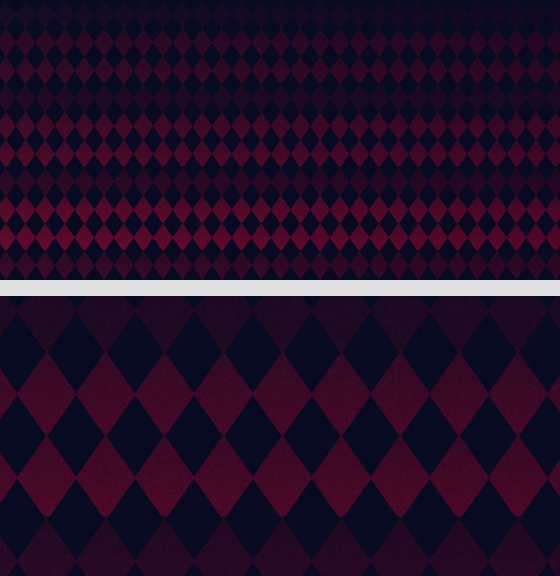
Top, the full canvas; bottom, a detail of the centre.
Give the GLSL for this pattern, as a Shadertoy shader.

```glsl
const vec2 GRID = vec2(28.52, 10.05);
const vec2 GRID_SHIFT = vec2(0.30, 0.025);
const float BAND_COUNT = 10.08;
const vec3 NAVY = vec3(0.027, 0.039, 0.125);
const vec3 CRIMSON = vec3(0.42, 0.03, 0.165);

float hash21(vec2 p) {
    vec3 q = fract(vec3(p.xyx) * 0.1031);
    q += dot(q, q.yzx + 33.33);
    return fract((q.x + q.y) * q.z);
}

// Antialiased coverage of touching diamonds, centred in each cell
float diamondMask(vec2 cell, float halfSize, float edge) {
    vec2 p = abs(fract(cell) - 0.5);
    return 1.0 - smoothstep(-edge, edge, p.x + p.y - halfSize);
}

// Each band brightens downwards; every third band is dim
float bandGlow(float depth) {
    float y = max(depth, 0.0) * BAND_COUNT;
    float band = min(floor(y), 9.0);
    float strength = 0.27 + 0.063 * band;
    float dimming = mod(band, 3.0) < 0.5 ? 0.48 : 1.0;
    float ramp = mix(0.80, 1.18, min(y - band, 1.0));
    return strength * dimming * ramp;
}

void mainImage(out vec4 fragColor, in vec2 fragCoord) {
    vec2 uv = fragCoord / iResolution.xy;
    float depth = 1.0 - uv.y;

    // Diamond lattice
    vec2 cell = vec2(uv.x, depth) * GRID - GRID_SHIFT;
    cell.x += 0.5;
    float edge = 0.7 * length(GRID / iResolution.xy);
    float mask = diamondMask(cell, 0.513, edge);

    // Band colour, softened across band boundaries
    float halfStep = 0.3 / iResolution.y;
    float glow = 0.5 * (bandGlow(depth - halfStep) + bandGlow(depth + halfStep));
    glow *= 1.06 - 0.12 * uv.x;
    vec3 color = mix(NAVY, CRIMSON, glow * mask);

    // Faint warm cast on the left and fine grain
    color += vec3(0.012, 0.012, 0.006) * mask * (0.5 - uv.x);
    float grain = hash21(floor(uv * vec2(768.0, 384.0))) - 0.5;
    color += grain * mix(0.006, 0.016, mask);

    fragColor = vec4(color, 1.0);
}
```
